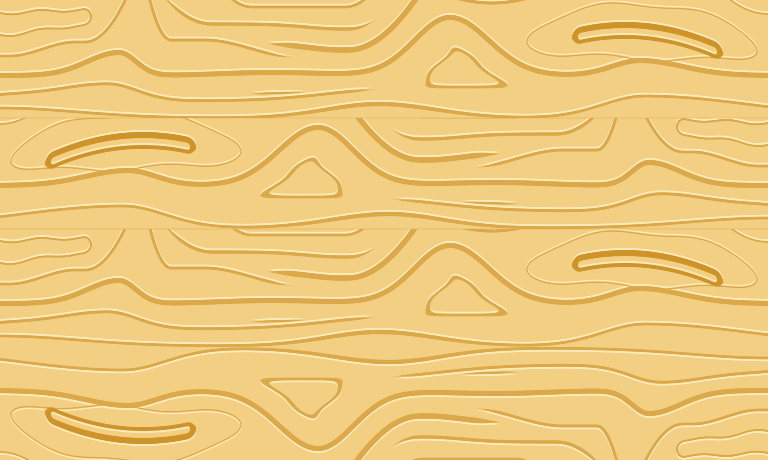
A Shadertoy shader for this texture:

```glsl
const vec2 CANVAS = vec2(768.0, 460.0);
const vec3 WOOD = vec3(0.95, 0.81, 0.51);
const vec3 GROOVE = vec3(0.86, 0.66, 0.29);
const vec3 KNOT = vec3(0.81, 0.58, 0.16);
const vec3 SHINE = vec3(0.99, 0.92, 0.73);

// Heights are evaluated at two neighbouring x, so their difference is the slope
vec2 hill(vec2 x, float centre, float left, float right) {
    vec2 d = x - centre;
    vec2 u = d / mix(vec2(left), vec2(right), step(0.0, d));
    return exp(-u * u);
}

vec2 basin(vec2 x, float depth, float left, float right, float steep) {
    vec2 over = max(max(left - x, x - right), 0.0);
    return depth - steep * over * over;
}

float curve(float y, vec2 h, float halfWidth) {
    float slope = h.y - h.x;
    return abs(y - 0.5 * (h.x + h.y)) / sqrt(1.0 + slope * slope) - halfWidth;
}

float taper(float x, float start, float end, float halfWidth) {
    float body = smoothstep(start, start + 45.0, x) * (1.0 - smoothstep(end - 45.0, end, x));
    return mix(-1.5, halfWidth, body);
}

float capsule(vec2 p, float start, float end, float radius) {
    p.x -= clamp(p.x, start, end);
    return length(p) - radius;
}

float ellipse(vec2 p, vec2 radii) {
    float k = length(p / radii);
    return k * (k - 1.0) / max(length(p / (radii * radii)), 0.0001);
}

float softTriangle(vec2 p) {
    p.x += 2.5 * sin(p.y * 0.2);
    vec3 edges = vec3(p.y - 87.0,
                      dot(p - vec2(452.0, 48.0), vec2(-0.78, -0.63)),
                      dot(p - vec2(457.0, 48.0), vec2(0.6, -0.8)));
    return log(dot(exp(0.25 * clamp(edges, -200.0, 200.0)), vec3(1.0))) / 0.25;
}

// Long flowing lines running the length of a plank
float longLines(vec2 p, vec2 x) {
    vec2 ridge = 75.5 - 23.0 * hill(x, 119.0, 45.0, 24.0) - 3.0 * hill(x, 270.0, 70.0, 90.0)
               - 58.0 * hill(x, 450.0, 50.0, 55.0) - 15.0 * hill(x, 640.0, 40.0, 60.0);
    vec2 middle = 101.0 - 5.0 * hill(x, 0.0, 60.0, 60.0) - 17.0 * hill(x, 108.0, 70.0, 42.0)
                - 12.0 * hill(x, 395.0, 95.0, 60.0);
    vec2 lower = 118.0 - 10.0 * hill(x, 0.0, 90.0, 110.0) - 14.0 * hill(x, 379.0, 75.0, 80.0)
               - 22.0 * hill(x, 645.0, 60.0, 150.0);
    float d = curve(p.y, ridge, 2.6);
    d = min(d, curve(p.y, middle, taper(p.x, -90.0, 395.0, 1.5)));
    d = min(d, curve(p.y, lower, 1.4 + 0.8 * hill(x, 379.0, 90.0, 90.0).x));
    return min(d, curve(p.y, 93.0 - 0.03 * (x - 280.0), taper(p.x, 225.0, 328.0, 1.1)));
}

// Nested bowls hanging from the upper edge
float bowls(vec2 p, vec2 x) {
    vec2 sag = hill(x, 342.0, 50.0, 55.0);
    vec2 step1 = 18.0 * smoothstep(205.0, 300.0, x);
    vec2 step2 = 14.0 * smoothstep(10.0, 75.0, x);
    float d = curve(p.y, basin(x, 43.0, 200.0, 350.0, 0.0105) + 7.0 * sag, taper(p.x, 250.0, 520.0, 2.8));
    d = min(d, curve(p.y, basin(x, 24.0, 212.0, 350.0, 0.012) + 5.0 * sag, taper(p.x, 140.0, 396.0, 1.7)));
    d = min(d, curve(p.y, basin(x, 7.0, 252.0, 345.0, 0.02), 1.4));
    d = min(d, curve(p.y, basin(x, 40.0, 171.0, 900.0, 0.09) + step1, taper(p.x, 90.0, 312.0, 1.5)));
    d = min(d, curve(p.y, basin(x, 56.0, -99.0, 85.0, 0.026) - step2, 1.4));
    d = min(d, curve(p.y, basin(x, 3.0, 492.0, 492.0, 0.004), 1.6));
    return min(d, curve(p.y, basin(x, 14.0, 768.0, 900.0, 0.01), 0.8));
}

// Closed outlines: finger, rounded triangle and the ring around the knot
float outlines(vec2 p) {
    float widen = 1.0 - smoothstep(0.0, 80.0, p.x);
    vec2 finger = vec2(p.x, p.y - 18.0 - 6.0 * widen - 1.5 * sin(p.x * 0.12));
    float d = abs(capsule(finger, -60.0, 83.0, 8.0 + 3.0 * widen)) - 1.0;
    d = min(d, abs(softTriangle(p)) - 1.4);
    float bend = 31.0 + 0.001 * (p.x - 625.0) * (p.x - 625.0) + 2.5 * sin(p.x * 0.06);
    return min(d, abs(ellipse(vec2(p.x - 642.0, p.y - bend), vec2(115.0, 27.0))) - 0.6);
}

float grain(vec2 p) {
    vec2 x = p.x + vec2(-0.5, 0.5);
    return min(min(longLines(p, x), bowls(p, x)), outlines(p));
}

float knot(vec2 p) {
    float y = p.y - 31.0 - 0.0024 * (p.x - 625.0) * (p.x - 625.0);
    float halfWidth = 3.1 - 1.2 * smoothstep(0.0, 5.0, y);
    return abs(capsule(vec2(p.x, y), 581.0, 714.0, 6.0)) - halfWidth;
}

// Each plank reuses the same pattern, mirrored or turned around
vec2 plankSpace(vec2 p) {
    vec2 mirrored = vec2(CANVAS.x - p.x, p.y - 110.0);
    if (p.y < 118.0) return p;
    if (p.y < 229.0) return mirrored;
    if (p.y < 347.0) return p - vec2(0.0, 228.0);
    return vec2(mirrored.x, 466.0 - p.y);
}

float cover(float d, float pixel) {
    return 1.0 - smoothstep(-0.5 * pixel, 0.5 * pixel, d);
}

void mainImage(out vec4 fragColor, in vec2 fragCoord) {
    vec2 uv = fragCoord / iResolution.xy;
    vec2 p = vec2(uv.x, 1.0 - uv.y) * CANVAS;
    float pixel = CANVAS.x / iResolution.x;
    vec2 q = plankSpace(p);
    vec2 lit = q + vec2(0.0, 1.9);

    // Highlights lie under the grooves, shifted towards the light
    vec3 color = mix(WOOD, SHINE, cover(min(grain(lit), knot(lit)), pixel));
    color = mix(color, GROOVE, cover(grain(q), pixel));
    color = mix(color, KNOT, cover(knot(q), pixel));

    // Fine seams between planks
    float seam = min(abs(p.y - 118.0), abs(p.y - 229.0)) - 0.4;
    color = mix(color, GROOVE, 0.6 * cover(seam, pixel));
    fragColor = vec4(color, 1.0);
}
```
